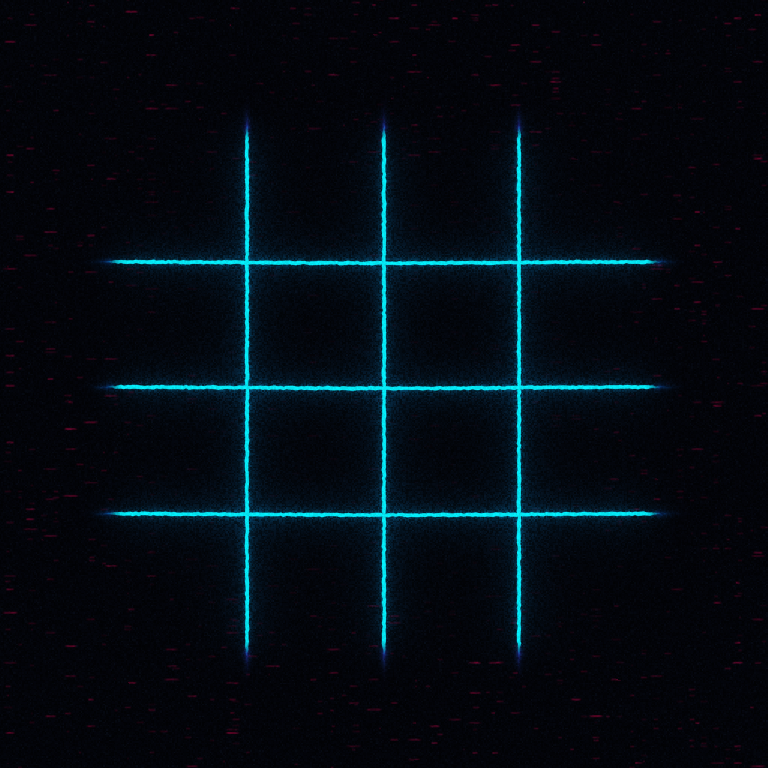
A WebGL 2 fragment shader for this background:

```glsl
#version 300 es
precision highp float;
// Glowing cyan neon lattice on near-black, with grain and faint crimson glitch dashes.
uniform vec2 u_resolution;
out vec4 outColor;

// Sine-free hash of a cell, 0 to 1
float hash(vec2 p) {
    vec3 q = fract(vec3(p.xyx) * 0.1031);
    q += dot(q, q.yzx + 33.33);
    return fract((q.x + q.y) * q.z);
}

float valueNoise(vec2 p) {
    vec2 i = floor(p), f = fract(p);
    f = f * f * (3.0 - 2.0 * f);
    return mix(mix(hash(i), hash(i + vec2(1, 0)), f.x),
               mix(hash(i + vec2(0, 1)), hash(i + vec2(1, 1)), f.x), f.y);
}

// One neon strand: x = core, y = tight halo, z = wide halo, w = coloured tip
vec4 strand(float along, float across, vec2 span, float seed, float pixel) {
    float inside = min(along - span.x, span.y - along);
    float body = smoothstep(0.0, 0.025, inside);
    float wobble = (valueNoise(vec2(along * 260.0, seed)) - 0.5) * 0.0012;
    float width = 0.0024 * sqrt(body) * (0.85 + 0.3 * valueNoise(vec2(along * 190.0, seed + 9.0)));
    float d = abs(across + wobble);
    float core = (1.0 - smoothstep(width - 0.7 * pixel, width + 0.7 * pixel, d)) * body;
    float reach = smoothstep(-0.03, 0.07, inside);
    float tip = exp(-abs(inside - 0.006) / 0.010) * exp(-d / 0.0025);
    return vec4(core, exp(-d / 0.0038) * reach, exp(-d / 0.022) * reach, tip);
}

// Sparse horizontal dashes, gathered into drifting clusters
float glitchDashes(vec2 uv, vec2 cells, float seed) {
    vec2 p = uv * cells;
    vec2 id = floor(p), f = fract(p) - 0.5;
    float pick = hash(id + seed);
    float cluster = valueNoise(uv * vec2(9.0, 15.0) + seed);
    float lit = step(0.985 - 0.07 * cluster, pick);
    float halfLength = mix(0.12, 0.46, hash(id + seed + 17.0));
    float ragged = 0.5 + 0.8 * valueNoise(uv * vec2(240.0, 500.0));
    float shape = (1.0 - smoothstep(halfLength * 0.4, halfLength, abs(f.x)))
                * (1.0 - smoothstep(0.1, 0.5, abs(f.y)));
    return lit * shape * ragged * mix(0.3, 1.0, hash(id + seed + 41.0));
}

void main() {
    vec2 uv = gl_FragCoord.xy / u_resolution;
    float pixel = 1.0 / min(u_resolution.x, u_resolution.y);

    // Accumulate the three upright and three level strands
    vec3 columns = vec3(0.3216, 0.5, 0.6758), rows = vec3(0.331, 0.496, 0.659);
    float core = 0.0, tight = 0.0, wide = 0.0, tips = 0.0, levelTips = 0.0;
    float sag = 0.0016 * (1.0 - smoothstep(0.0, 0.35, abs(uv.x - 0.5)));
    for (int i = 0; i < 3; i++) {
        float seed = float(i) * 7.0;
        vec4 upright = strand(uv.y, uv.x - columns[i], vec2(0.143, 0.840), seed, pixel);
        vec4 level = strand(uv.x, uv.y - rows[i] + sag, vec2(0.136, 0.864), seed + 30.0, pixel);
        core = max(core, max(upright.x, level.x));
        tight = max(tight, max(upright.y, level.y));
        wide += upright.z + level.z;
        tips += upright.w;
        levelTips += level.w;
    }

    // Dark ground with fine grain
    vec2 grainCell = floor(uv * 512.0);
    float grain = hash(grainCell);
    float speck = pow(hash(grainCell + 71.0), 12.0);
    vec3 color = vec3(0.009, 0.013, 0.032) * (0.5 + grain);
    color += vec3(0.012, 0.022, 0.032) * speck;

    // Crimson dashes, fading out towards the lattice
    vec2 offset = abs(uv - 0.5);
    float outer = smoothstep(0.20, 0.44, max(offset.x, offset.y));
    float dashes = glitchDashes(uv, vec2(38.0, 230.0), 5.0)
                 + 0.6 * glitchDashes(uv + 0.013, vec2(64.0, 256.0), 83.0);
    color += vec3(0.30, 0.005, 0.10) * dashes * mix(0.16, 1.0, outer);

    // Grainy halos, violet-blue tips, then the bright cores
    float dust = 0.55 + 0.9 * grain;
    color += vec3(0.004, 0.072, 0.112) * min(wide, 1.6) * dust;
    color += vec3(0.0, 0.20, 0.27) * tight * dust;
    color += vec3(0.12, 0.08, 0.48) * tips + vec3(0.02, 0.11, 0.34) * levelTips;
    vec3 neon = vec3(0.02, 0.91, 0.96) * (0.95 + 0.1 * grain);
    color = mix(color, neon, core);

    outColor = vec4(clamp(color, 0.0, 1.0), 1.0);
}
```
